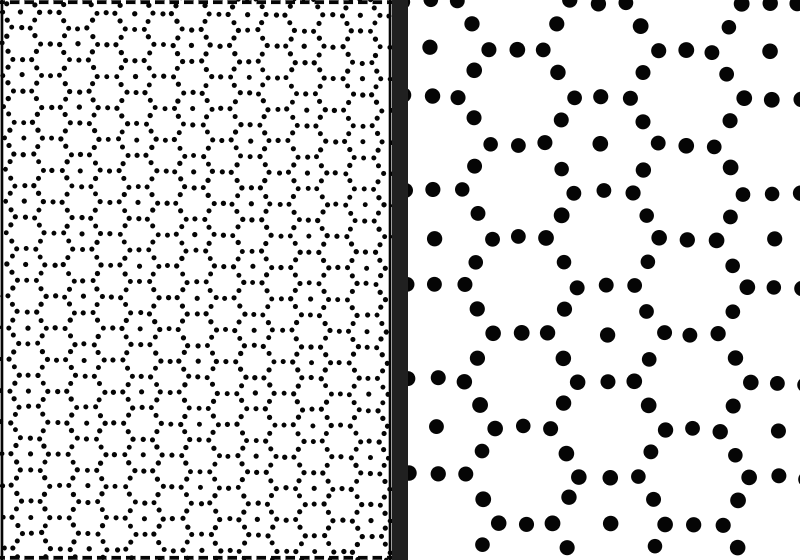
Left: the whole. Right: its middle third, enlarged.
Reproduce this pattern procedurally as a Shadertoy shader.

```glsl
// Dotted honeycomb: round dots on the corners and edge midpoints of hexagonal
// cells, with a centre dot in every second cell along both lattice axes.
// A sheared lattice is searched per pixel; a partly dashed frame surrounds it.

// Lengths are fractions of the canvas height.
const vec3 PAPER = vec3(1.0);
const vec3 INK = vec3(0.02);
const vec2 ORIGIN = vec2(0.349, 0.5807);           // one cell with a centre dot
const vec2 STEP_U = vec2(0.0500, 0.02767);         // to the upper right cell
const vec2 STEP_V = vec2(-0.00116, 0.05638);       // to the cell above
const float DOT_RADIUS = 0.0045;
const float RADIUS_VARIATION = 0.0002;
const float JITTER = 0.0012;
const float SIDE_INSET = 0.0035;
const float SIDE_HALF_WIDTH = 0.0024;
const float DASH_INSET = 0.0039;
const float DASH_HALF_WIDTH = 0.0034;
const float DASH_PERIOD = 0.0259;
const float DASH_HALF_LENGTH = 0.0085;

// Dot sites in lattice coordinates: two corners, three edge midpoints, centre.
const int SITE_COUNT = 6;
const int CENTRE_SITE = 5;
const vec2 SITES[SITE_COUNT] = vec2[SITE_COUNT](
    vec2(1.0 / 3.0), vec2(2.0 / 3.0),
    vec2(0.5, 0.0), vec2(0.0, 0.5), vec2(0.5), vec2(0.0));

float hash(vec2 p) {
    return fract(sin(dot(p, vec2(127.1, 311.7))) * 43758.5453);
}

float boxDistance(vec2 p, vec2 halfSize) {
    vec2 d = abs(p) - halfSize;
    return length(max(d, 0.0)) + min(max(d.x, d.y), 0.0);
}

// Distance to the nearest dot, each slightly displaced.
float dotDistance(vec2 p) {
    mat2 lattice = mat2(STEP_U, STEP_V);
    vec2 baseCell = floor(inverse(lattice) * (p - ORIGIN));
    float nearest = 1.0;
    for (int j = -1; j <= 1; j++)
    for (int i = -1; i <= 1; i++) {
        vec2 cell = baseCell + vec2(i, j);
        vec2 parity = mod(cell, 2.0);
        bool hasCentre = parity.x + parity.y < 0.5;
        for (int s = 0; s < SITE_COUNT; s++) {
            if (s == CENTRE_SITE && !hasCentre) continue;
            vec2 site = cell + SITES[s];
            vec2 offset = vec2(hash(site), hash(site + 17.3)) * 2.0 - 1.0;
            float radius = DOT_RADIUS
                + RADIUS_VARIATION * (hash(site + 41.9) * 2.0 - 1.0);
            vec2 centre = ORIGIN + lattice * site + JITTER * offset;
            nearest = min(nearest, length(p - centre) - radius);
        }
    }
    return nearest;
}

// Solid lines at the sides, dashes along the top and bottom.
float frameDistance(vec2 p, vec2 size) {
    float sides = abs(min(p.x, size.x - p.x) - SIDE_INSET) - SIDE_HALF_WIDTH;
    float along = (fract((p.x - 0.5 * size.x) / DASH_PERIOD) - 0.5) * DASH_PERIOD;
    float across = min(p.y, size.y - p.y) - DASH_INSET;
    float dashes = boxDistance(vec2(along, across),
                               vec2(DASH_HALF_LENGTH, DASH_HALF_WIDTH));
    return min(sides, dashes);
}

void mainImage(out vec4 fragColor, in vec2 fragCoord) {
    float pixel = 1.0 / iResolution.y;
    vec2 p = fragCoord * pixel;
    vec2 size = iResolution.xy * pixel;

    float d = min(dotDistance(p), frameDistance(p, size));
    float coverage = clamp(0.5 - d / pixel, 0.0, 1.0);
    fragColor = vec4(mix(PAPER, INK, coverage), 1.0);
}
```
